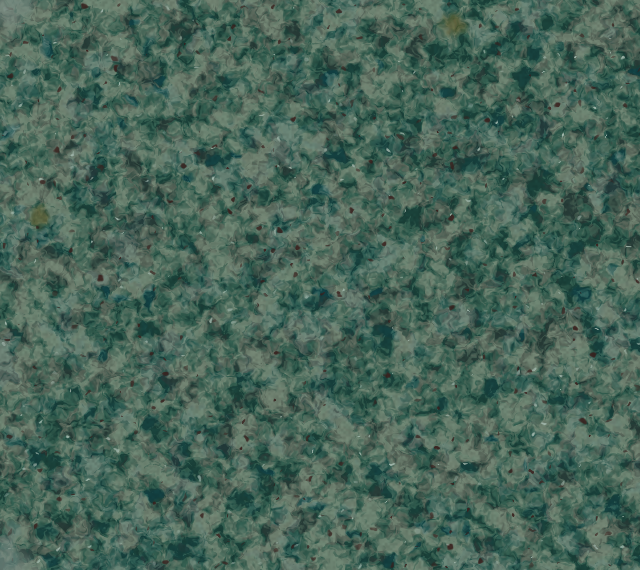
This texture is drawn by a WebGL 1 fragment shader. Its source:

```glsl
precision highp float;
// Polished green stone: mottled teal grains, dark flakes, rust and glint specks.
uniform vec2 u_resolution;

// Ground colours, dark to light
const vec3 DEEP = vec3(0.10, 0.25, 0.22);
const vec3 TEAL = vec3(0.19, 0.355, 0.30);
const vec3 SAGE = vec3(0.29, 0.415, 0.355);
const vec3 PALE = vec3(0.415, 0.505, 0.435);
// Shifts and accents
const vec3 WARM_SHIFT = vec3(0.050, -0.018, -0.006);
const vec3 BLUE_SHIFT = vec3(-0.035, 0.0, 0.045);
const vec3 RUST = vec3(0.22, 0.12, 0.11);
const vec3 AMBER = vec3(0.36, 0.34, 0.15);
const vec3 GLINT = vec3(0.64, 0.72, 0.68);
const vec3 HAZE = vec3(0.47, 0.54, 0.51);
// Sizes, as cells per canvas height
const float GRAIN_SCALE = 43.0;
const float WARM_SCALE = 27.0;
const float VEIN_SCALE = 52.0;
const float FLAKE_SCALE = 20.0;
const float CHIP_SCALE = 30.0;
const float RUST_SCALE = 36.0;
const float GLINT_SCALE = 36.0;
const float AMBER_SCALE = 6.0;
const float FBM_SPREAD = 0.111; // standard deviation of fbm
const float TILT = 0.5;         // mean direction of the flakes

vec3 hash3(vec2 p) {
  vec3 q = fract(p.xyx * vec3(0.1031, 0.1030, 0.0973));
  q += dot(q, q.yxz + 33.33);
  return fract((q.xxy + q.yzz) * q.zyx);
}

float noise(vec2 p) {
  vec2 i = floor(p), f = fract(p);
  f = f * f * (3.0 - 2.0 * f);
  float low = mix(hash3(i).x, hash3(i + vec2(1.0, 0.0)).x, f.x);
  float high = mix(hash3(i + vec2(0.0, 1.0)).x, hash3(i + 1.0).x, f.x);
  return mix(low, high, f.y);
}

float fbm(vec2 p) {
  float sum = 0.0, weight = 0.34;
  for (int i = 0; i < 4; i++) {
    sum += weight * noise(p);
    p = mat2(0.8, 0.6, -0.6, 0.8) * p * 1.9 + 17.3;
    weight -= 0.06;
  }
  return sum;
}

// Scattered tilted ellipses: x is coverage, y a random value of the grain
vec2 scatter(vec2 p, float density, float radius, float soft, float seed) {
  vec2 cell = floor(p), found = vec2(0.0);
  for (int y = -1; y <= 1; y++) {
    for (int x = -1; x <= 1; x++) {
      vec2 id = cell + vec2(float(x), float(y));
      vec3 place = hash3(id + seed);
      vec3 form = hash3(id + seed + 71.7);
      vec2 d = p - id - 0.2 - 0.6 * place.xy;
      float angle = TILT + (form.x - 0.5) * 2.4;
      float c = cos(angle), s = sin(angle);
      d = vec2(c * d.x + s * d.y, c * d.y - s * d.x);
      d.y *= 1.1 + form.y;
      float size = radius * (0.5 + 0.9 * form.z);
      float cover = 1.0 - smoothstep(1.0 - soft, 1.0 + soft, length(d) / size);
      cover *= step(place.z, density);
      if (cover > found.x) found = vec2(cover, form.y);
    }
  }
  return found;
}

void main() {
  vec2 p = gl_FragCoord.xy / u_resolution.y;

  // Ragged outlines for every feature
  vec2 bend = vec2(noise(p * 60.0 + 5.0), noise(p * 60.0 + 91.0)) - 0.5;
  vec2 fray = vec2(noise(p * 140.0 + 37.0), noise(p * 140.0 + 63.0)) - 0.5;
  vec2 q = p + 0.012 * bend + 0.006 * fray;

  // Tone of the ground, in standard deviations
  float tone = (fbm(q * GRAIN_SCALE) - 0.5) / FBM_SPREAD + 0.17;
  tone += 0.3 * (noise(p * 5.0 + 40.0) - 0.5);
  float vein = 1.0 - smoothstep(0.0, 0.09, abs(noise(q * VEIN_SCALE + 8.0) - 0.5));
  tone -= 0.8 * vein * smoothstep(0.35, 0.65, noise(p * 21.0 + 23.0));
  vec2 flake = scatter(q * FLAKE_SCALE, 0.30, 0.30, 0.4, 11.0);
  vec2 chip = scatter(q * CHIP_SCALE + 4.0, 0.22, 0.32, 0.3, 29.0);
  tone += 0.7 * chip.x - 1.4 * flake.x;

  vec3 color = mix(DEEP, TEAL, smoothstep(-1.85, -0.75, tone));
  color = mix(color, SAGE, smoothstep(-0.75, 0.2, tone));
  color = mix(color, PALE, smoothstep(0.2, 1.5, tone));

  // Warm and blue patches; pale grains stay greener
  float warm = smoothstep(0.49, 0.62, fbm(q * WARM_SCALE + 55.0));
  color += WARM_SHIFT * warm * (1.0 - flake.x) * (1.0 - 0.7 * smoothstep(0.3, 1.3, tone));
  float blue = smoothstep(0.52, 0.66, fbm(q * 18.0 + 80.0));
  color += BLUE_SHIFT * max(0.4 * blue, flake.x * flake.y);

  // Amber stains, rust grains and bright glints
  vec2 amber = scatter(q * AMBER_SCALE, 0.10, 0.10, 0.6, 3.0);
  color = mix(color, AMBER, 0.6 * amber.x);
  vec2 s = p + 0.006 * fray;
  vec2 rust = scatter(s * RUST_SCALE, 0.26, 0.14, 0.4, 47.0);
  color = mix(color, RUST, rust.x * (0.9 - 0.5 * rust.y));
  vec2 glint = scatter(s * GLINT_SCALE, 0.14, 0.11, 0.5, 83.0);
  color = mix(color, GLINT, glint.x * (0.3 + 0.6 * glint.y));

  // Fine grit, and haze in the left corners
  color *= 1.0 + 0.15 * (noise(p * 220.0) - 0.5);
  float corner = length(vec2(p.x, min(p.y, 1.0 - p.y)));
  color = mix(color, HAZE, 0.7 * (1.0 - smoothstep(0.01, 0.09, corner + bend.x * 0.04)));
  gl_FragColor = vec4(color, 1.0);
}
```
